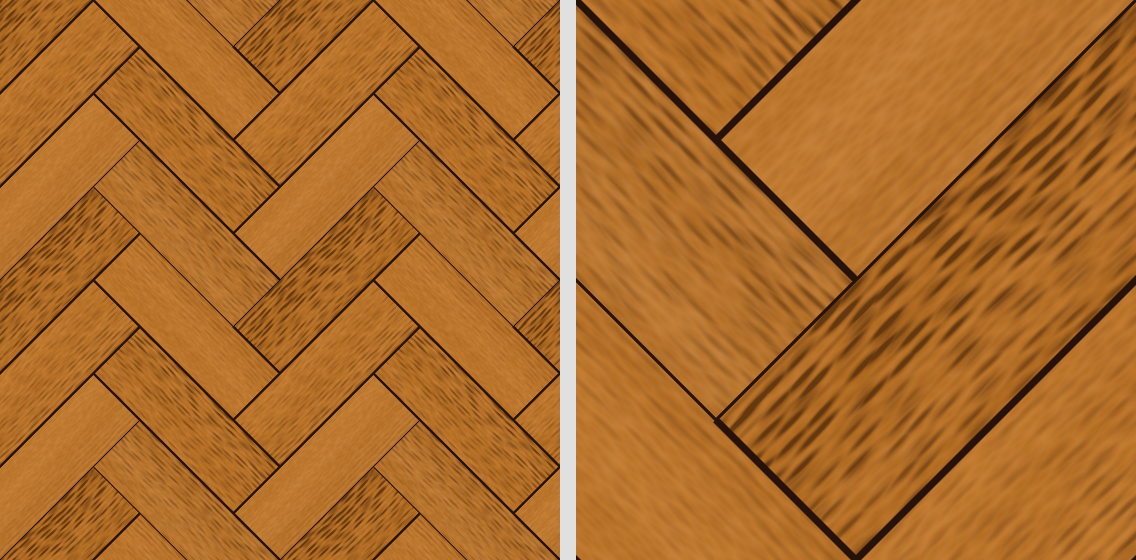
Left: the whole. Right: its middle third, enlarged.
Write a WebGL 1 fragment shader that draws this texture.

```glsl
precision highp float;

uniform vec2 u_resolution;

const float REPEATS = 2.0;        // repeats across and down
const float PLANK_LENGTH = 3.0;   // in plank widths
const float WIDE_SEAM = 0.018;    // half widths, in plank widths
const float THIN_SEAM = 0.008;

const vec3 HONEY = vec3(0.785, 0.500, 0.205);
const vec3 AMBER = vec3(0.680, 0.405, 0.115);
const vec3 TAN = vec3(0.760, 0.520, 0.270);
const vec3 GRAIN = vec3(0.340, 0.180, 0.040);
const vec3 SEAM = vec3(0.150, 0.070, 0.030);

vec2 hash2(vec2 p) {
  vec2 q = vec2(dot(p, vec2(127.1, 311.7)), dot(p, vec2(269.5, 183.3)));
  return fract(sin(q) * 43758.5);
}

// Distance to the nearest scattered point
float cellular(vec2 p) {
  vec2 cell = floor(p);
  float nearest = 2.0;
  for (int j = -1; j <= 1; j++) {
    for (int i = -1; i <= 1; i++) {
      vec2 c = cell + vec2(float(i), float(j));
      nearest = min(nearest, length(c + hash2(c) - p));
    }
  }
  return nearest;
}

// Component of v with index 0, 1 or 2
float pick(vec3 v, float index) {
  return index < 0.5 ? v.x : (index < 1.5 ? v.y : v.z);
}

float seamWidth(bool thin) {
  return thin ? THIN_SEAM : WIDE_SEAM;
}

// Signed distance to the seams; p is (along, across) the plank
float seamDistance(vec2 p, float kind, bool rising) {
  bool first = kind < 0.5;
  bool thinTop = rising ? kind > 1.5 : (kind > 0.5 && kind < 1.5 && p.x < 2.0);
  float sides = min(p.y - seamWidth(first), 1.0 - p.y - seamWidth(thinTop));
  float ends = min(p.x - seamWidth(first && !rising),
                   PLANK_LENGTH - p.x - seamWidth(first));
  return min(sides, ends);
}

// Soft lengthwise bands, from -1 to 1
float broadBands(vec2 p, float seed) {
  float wave = sin(p.y * 8.0 + p.x * 0.9 + seed);
  wave += 0.6 * sin(p.y * 21.0 - p.x * 1.3 + seed * 2.3);
  wave += 0.4 * sin(p.y * 43.0 + 1.5 * sin(p.x * 1.7 + seed));
  return wave * 0.5;
}

// Regular fine lines, from 0 to 1
float fineLines(vec2 p, float seed) {
  float bend = 0.8 * sin(p.x * 2.1 + seed) + 0.4 * sin(p.x * 7.0 + p.y * 9.0);
  return 0.5 + 0.5 * sin(p.y * 98.0 + bend);
}

vec3 woodColor(vec2 p, float kind, bool rising) {
  float seed = kind * 17.0 + (rising ? 61.0 : 7.0);
  float roughness = pick(rising ? vec3(0.95, 0.32, 0.06) : vec3(0.40, 0.14, 0.55), kind);
  float tan = pick(rising ? vec3(0.1, 0.1, 0.3) : vec3(0.55, 0.15, 0.1), kind);

  // Body: bands and a light speckle
  float speckle = cellular(vec2(p.x * 9.0, p.y * 30.0) + seed) - 0.5;
  float depth = 0.27 + 0.22 * broadBands(p, seed) + 0.3 * roughness - 0.55 * speckle;
  vec3 color = mix(mix(HONEY, TAN, tan), AMBER, clamp(depth, 0.0, 1.0));

  // Grain: broken fibres, denser towards one side
  float side = rising && kind < 0.5 ? 1.0 - p.y : p.y;
  float density = mix(0.55, 1.15, smoothstep(0.1, 0.9, side));
  vec2 fibrePoint = vec2(p.x * 3.2, p.y * 17.0 + 0.4 * sin(p.x * 3.0 + seed));
  float fibre = 1.0 - smoothstep(0.08, 0.55, cellular(fibrePoint + seed));
  float lines = fineLines(p, seed);
  float grain = fibre * (0.35 + 0.65 * lines) * roughness;
  grain += 0.28 * lines * lines * (0.35 * smoothstep(0.55, 0.95, side) + 0.65 * roughness);
  return mix(color, GRAIN, clamp(grain * density, 0.0, 0.85));
}

void main() {
  // Diagonal axes: falling to the right, rising to the right
  vec2 uv = gl_FragCoord.xy / u_resolution;
  vec2 grid = vec2(uv.x, 1.0 - uv.y) * REPEATS * 2.0 * PLANK_LENGTH;
  vec2 axes = 0.5 * vec2(grid.x + grid.y, grid.x - grid.y);
  vec2 cell = floor(axes);
  vec2 local = axes - cell;

  // Herringbone: three planks of each direction per repeat
  float span = 2.0 * PLANK_LENGTH;
  bool rising = mod(cell.x + cell.y - 1.5, span) >= PLANK_LENGTH;
  vec2 plank = rising
    ? vec2(mod(axes.y + cell.x - 5.0, span), local.x)
    : vec2(mod(axes.x + cell.y - 2.0, span), local.y);
  float kind = floor(mod(rising ? cell.x + 0.5 : 2.5 - cell.y, 3.0));

  // Dark seams over the wood
  float pixel = REPEATS * span / (1.414 * min(u_resolution.x, u_resolution.y));
  float inside = smoothstep(-0.5 * pixel, 0.5 * pixel, seamDistance(plank, kind, rising));
  gl_FragColor = vec4(mix(SEAM, woodColor(plank, kind, rising), inside), 1.0);
}
```
